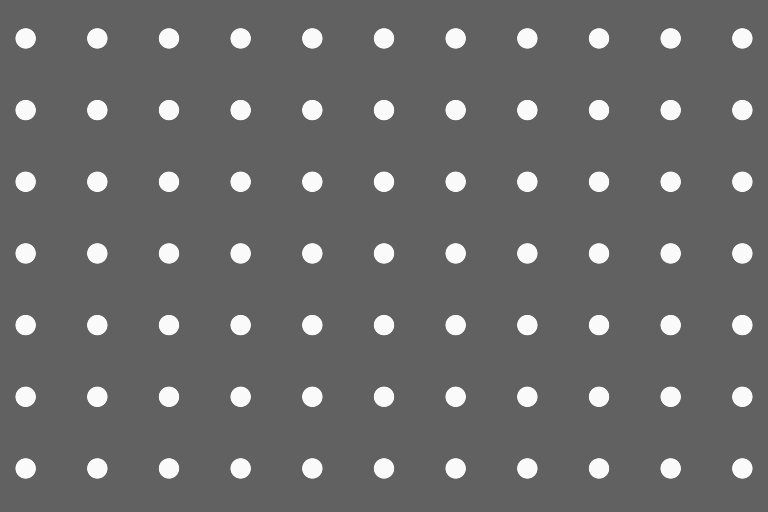
A WebGL 1 fragment shader for this pattern:

```glsl
precision highp float;

uniform vec2 u_resolution;

// Lengths are fractions of the canvas width
const float DOT_SPACING = 0.09332;
const float DOT_RADIUS = 0.01328;
// Middle dot, as a fraction of the canvas size
const vec2 GRID_CENTER = vec2(0.5, 0.505);

const vec3 GROUND_COLOR = vec3(0.38);
const vec3 DOT_COLOR = vec3(0.98);

// Offset from the nearest point of a square grid
vec2 repeatGrid(vec2 p, float spacing) {
    return (fract(p / spacing + 0.5) - 0.5) * spacing;
}

float circleDistance(vec2 p, float radius) {
    return length(p) - radius;
}

// Coverage of a shape, smoothed over one pixel
float fillMask(float dist, float pixel) {
    return 1.0 - smoothstep(-0.5 * pixel, 0.5 * pixel, dist);
}

void main() {
    float pixel = 1.0 / u_resolution.x;
    vec2 p = (gl_FragCoord.xy - GRID_CENTER * u_resolution) * pixel;

    // Dots on a plain ground
    vec2 cell = repeatGrid(p, DOT_SPACING);
    float dotMask = fillMask(circleDistance(cell, DOT_RADIUS), pixel);

    gl_FragColor = vec4(mix(GROUND_COLOR, DOT_COLOR, dotMask), 1.0);
}
```
